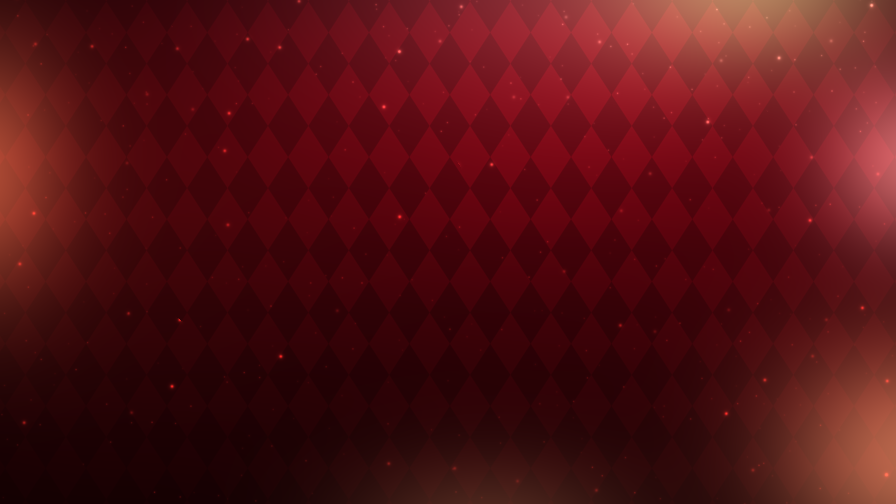
Reproduce this background procedurally as a WebGL 2 fragment shader.

```glsl
#version 300 es
precision highp float;

uniform vec2 u_resolution;
out vec4 fragColor;

#define DIAMOND_SIZE vec2(0.0802, 0.1235)
#define DIAMOND_ORIGIN vec2(0.692, 0.565)
#define DIAMOND_CONTRAST 0.135
#define EDGE_LIGHT 0.025
#define HAZE_AMOUNT 0.05
#define SPARK_CELL 0.105
#define DUST_CELL 0.046
#define SHADOW_RED vec3(0.065, 0.0, 0.006)
#define DEEP_RED vec3(0.095, 0.004, 0.015)
#define SPARK_RED vec3(0.75, 0.13, 0.11)
#define SPARK_PALE vec3(0.85, 0.62, 0.56)

vec2 hash2(vec2 cell) {
    vec3 h = fract(cell.xyx * vec3(0.1031, 0.1030, 0.0973));
    h += dot(h, h.yzx + 33.33);
    return fract((h.xx + h.yz) * h.zy);
}

// Gradient noise, roughly -0.7 to 0.7
float cornerSlope(vec2 cell, vec2 offset) {
    float angle = 6.2832 * hash2(cell).x;
    return dot(vec2(cos(angle), sin(angle)), offset);
}

float gradientNoise(vec2 p) {
    vec2 cell = floor(p), f = fract(p);
    vec2 w = f * f * f * (f * (f * 6.0 - 15.0) + 10.0);
    vec2 e = vec2(1.0, 0.0);
    float low = mix(cornerSlope(cell, f), cornerSlope(cell + e, f - e), w.x);
    float high = mix(cornerSlope(cell + e.yx, f - e.yx),
                     cornerSlope(cell + e.xx, f - e.xx), w.x);
    return mix(low, high, w.y);
}

// Soft elliptical light
float glow(vec2 p, vec2 center, vec2 radii) {
    vec2 d = (p - center) / radii;
    return exp(-dot(d, d));
}

// Brightness factor of the harlequin tiling, fainter near the borders
float harlequin(vec2 p) {
    vec2 q = abs(fract((p - DIAMOND_ORIGIN) / DIAMOND_SIZE + 0.5) - 0.5);
    float d = q.x + q.y - 0.5;
    float aa = 1.0 / (u_resolution.y * DIAMOND_SIZE.x);
    float inside = 1.0 - smoothstep(-aa, aa, d);
    float edge = exp(-pow(d / (aa + 0.02), 2.0));
    float fade = mix(0.45, 1.0, glow(p, vec2(0.95, 0.55), vec2(0.85, 0.70)));
    return 1.0 + fade * (DIAMOND_CONTRAST * (2.0 * inside - 1.0) + EDGE_LIGHT * edge * inside);
}

// One jittered light per grid cell, kept with the given chance
float sparks(vec2 p, float cellSize, float radius, float chance, float seed) {
    vec2 cell = floor(p / cellSize);
    vec2 jitter = 0.2 + 0.6 * hash2(cell + seed);
    vec2 pick = hash2(cell + seed + 57.0);
    float d = length(p - (cell + jitter) * cellSize) / max(radius, 0.6 / u_resolution.y);
    float shape = exp(-d * d) + 0.18 * exp(-0.2 * d * d);
    return shape * step(pick.x, chance) * mix(0.2, 1.0, pick.y * pick.y);
}

void main() {
    vec2 p = gl_FragCoord.xy / u_resolution.y;
    p.x += 0.5 * (16.0 / 9.0 - u_resolution.x / u_resolution.y);

    // Red backdrop, brightest above the middle
    vec3 color = mix(SHADOW_RED, DEEP_RED, p.y);
    color += vec3(0.31, 0.008, 0.045) * glow(p, vec2(1.14, 0.82), vec2(0.78, 0.36));
    color += vec3(0.08, 0.003, 0.010) * glow(p, vec2(1.15, 0.35), vec2(0.85, 0.40));
    color += vec3(0.11, 0.015, 0.015) * glow(p, vec2(0.10, 0.60), vec2(0.50, 0.40));
    color += vec3(0.06, 0.003, 0.010) * glow(p, vec2(1.75, 0.45), vec2(0.40, 0.50));
    color *= harlequin(p);
    color *= 1.0 + HAZE_AMOUNT * gradientNoise(p * 3.0);

    // Warm lights around the borders
    color += vec3(0.25, 0.17, 0.17) * glow(p, vec2(1.20, 1.04), vec2(0.52, 0.24));
    color += vec3(0.28, 0.40, 0.22) * glow(p, vec2(1.50, 1.05), vec2(0.28, 0.18));
    color += vec3(0.48, 0.28, 0.18) * glow(p, vec2(-0.05, 0.66), vec2(0.18, 0.25));
    color += vec3(0.52, 0.38, 0.36) * glow(p, vec2(1.82, 0.68), vec2(0.18, 0.17));
    color += vec3(0.60, 0.40, 0.28) * glow(p, vec2(1.82, 0.09), vec2(0.27, 0.23));
    color += vec3(0.24, 0.17, 0.12) * glow(p, vec2(0.97, -0.06), vec2(0.28, 0.15));

    // Sparks grow paler and denser toward the upper right
    float pale = glow(p, vec2(1.35, 1.0), vec2(0.65, 0.30));
    float density = clamp(0.28 + 0.4 * pale + 0.3 * gradientNoise(p * 2.0 + 9.0), 0.0, 1.0);
    vec3 tint = mix(SPARK_RED, SPARK_PALE, pale);
    float light = sparks(p, SPARK_CELL, 0.0030, density, 3.0);
    for (int i = 0; i < 2; i++) {
        float seed = 17.0 + 31.0 * float(i);
        vec2 shifted = p + 0.021 * float(i);
        light += 0.28 * sparks(shifted, DUST_CELL, 0.0016, density * 0.7, seed);
    }
    color += tint * light;

    fragColor = vec4(clamp(color, 0.0, 1.0), 1.0);
}
```
